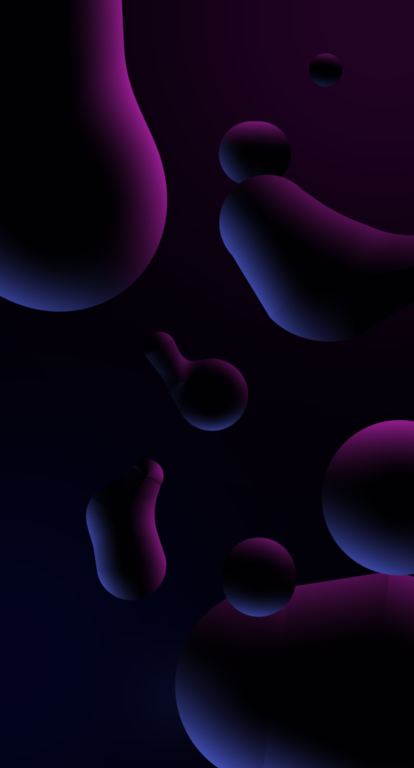
This background is drawn by a WebGL 1 fragment shader. Its source:

```glsl
precision highp float;
// Dark liquid blobs floating over a faint two-tone haze.
// Each blob is two round cones melted together; magenta and blue rim lights
// are placed by the surface normal and fade with depth under the edge.

uniform vec2 u_resolution;

#define MAGENTA vec3(0.58, 0.11, 0.55)
#define BLUE vec3(0.29, 0.35, 0.80)
#define BODY vec3(0.004, 0.0, 0.012)
#define BASE vec3(0.006, 0.0, 0.022)
#define HAZE_MAGENTA vec3(0.125, 0.008, 0.115)
#define HAZE_BLUE vec3(0.004, 0.012, 0.105)
#define RIM_POWER 1.7

// Distance to a tapered capsule; knots hold centre (xy) and radius (z).
float cone(vec2 p, vec3 a, vec3 b) {
  vec2 axis = b.xy - a.xy;
  float t = clamp(dot(p - a.xy, axis) / max(dot(axis, axis), 1e-6), 0.0, 1.0);
  return length(p - a.xy - axis * t) - mix(a.z, b.z, t);
}

float smoothMin(float a, float b, float k) {
  float h = max(k - abs(a - b), 0.0) / k;
  return min(a, b) - 0.25 * k * h * h;
}

float blob(vec2 p, vec3 a, vec3 b, vec3 c, vec3 d, float melt) {
  return smoothMin(cone(p, a, b), cone(p, c, d), melt);
}

// Paints one blob; the length of each light direction sets its strength.
void paint(inout vec3 color, vec2 p, vec3 a, vec3 b, vec3 c, vec3 d, float melt,
           vec2 magentaDir, vec2 blueDir, float depth) {
  float dist = blob(p, a, b, c, d, melt);
  vec2 e = vec2(0.001, 0.0);
  vec2 slope = vec2(blob(p + e.xy, a, b, c, d, melt) - blob(p - e.xy, a, b, c, d, melt),
                    blob(p + e.yx, a, b, c, d, melt) - blob(p - e.yx, a, b, c, d, melt));
  vec2 normal = slope / max(length(slope), 1e-5);

  float rim = pow(clamp(1.0 + dist / depth, 0.0, 1.0), RIM_POWER);
  float magenta = max(dot(normal, magentaDir), 0.0);
  float blue = max(dot(normal, blueDir), 0.0);
  vec3 shade = BODY + rim * (MAGENTA * magenta * magenta + BLUE * blue * blue);

  float pixel = 1.0 / u_resolution.y;
  color = mix(color, shade, 1.0 - smoothstep(-pixel, pixel, dist));
}

// Blob made of a single cone.
void paintCone(inout vec3 color, vec2 p, vec3 a, vec3 b,
               vec2 magentaDir, vec2 blueDir, float depth) {
  paint(color, p, a, b, a, b, 1e-4, magentaDir, blueDir, depth);
}

float glow(vec2 p, vec2 center, float falloff) {
  vec2 d = p - center;
  return exp(-falloff * dot(d, d));
}

void main() {
  // Canvas height is one unit; x is stretched to a fixed width of 0.539.
  vec2 p = gl_FragCoord.xy / u_resolution * vec2(0.539, 1.0);

  // Background haze
  vec3 color = BASE;
  color += HAZE_MAGENTA * glow(p, vec2(0.50, 0.98), 9.0);
  color += HAZE_BLUE * glow(p, vec2(0.0, 0.14), 12.0);
  color += 0.07 * BLUE * glow(p, vec2(0.235, 0.09), 260.0);

  // Large drop in the upper left corner
  paint(color, p, vec3(0.010, 1.13, 0.142), vec3(0.026, 0.805, 0.142),
        vec3(0.081, 0.729, 0.134), vec3(0.081, 0.729, 0.134), 0.091,
        vec2(0.95, 0.35), vec2(-0.40, -0.74), 0.078);

  // Two beads in the upper right
  vec3 dot1 = vec3(0.424, 0.909, 0.0215);
  paintCone(color, p, dot1, dot1, vec2(0.1, 0.75), vec2(-0.1, -0.55), 0.017);
  paintCone(color, p, vec3(0.327, 0.800, 0.042), vec3(0.337, 0.800, 0.042),
            vec2(0.05, 0.9), vec2(-0.6, -0.4), 0.036);

  // Bent drop leaving through the right side
  paint(color, p, vec3(0.348, 0.710, 0.0625), vec3(0.411, 0.643, 0.082),
        vec3(0.449, 0.634, 0.069), vec3(0.547, 0.654, 0.040), 0.039,
        vec2(0.45, 0.62), vec2(-0.76, -0.46), 0.066);

  // Small tadpole near the centre
  paint(color, p, vec3(0.208, 0.547, 0.021), vec3(0.234, 0.505, 0.016),
        vec3(0.276, 0.486, 0.047), vec3(0.276, 0.486, 0.047), 0.026,
        vec2(0.52, 0.55), vec2(0.06, -0.82), 0.024);

  // Kidney shape on the left
  paint(color, p, vec3(0.191, 0.380, 0.022), vec3(0.156, 0.328, 0.040),
        vec3(0.156, 0.328, 0.040), vec3(0.171, 0.264, 0.0455), 0.016,
        vec2(0.88, 0.26), vec2(-0.78, -0.42), 0.036);

  // Broad mound in the lower right
  paintCone(color, p, vec3(0.358, 0.107, 0.130), vec3(0.484, 0.089, 0.169),
            vec2(0.25, 0.78), vec2(-0.55, -0.76), 0.095);

  // Large and small spheres in front of it
  vec3 sphere = vec3(0.520, 0.352, 0.101);
  paintCone(color, p, sphere, sphere, vec2(0.0, 1.0), vec2(-0.35, -0.82), 0.075);
  paintCone(color, p, vec3(0.337, 0.252, 0.048), vec3(0.337, 0.245, 0.048),
            vec2(0.28, 0.78), vec2(-0.12, -0.84), 0.036);

  gl_FragColor = vec4(color, 1.0);
}
```
